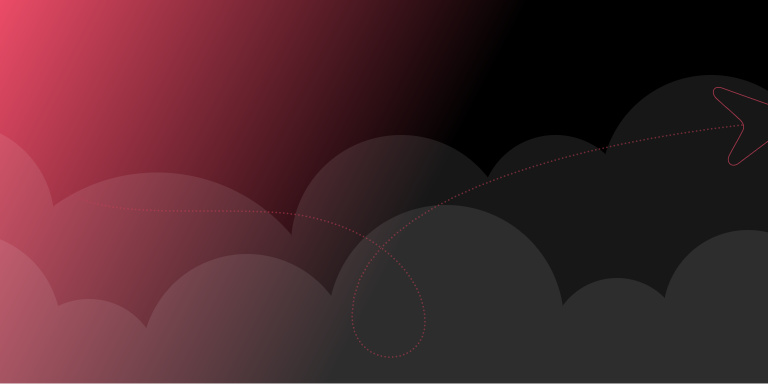
Write a Shadertoy shader that draws this background.

```glsl
const float GRID_HEIGHT = 384.0;   // canvas height in layout units, y pointing down
const vec3 GLOW_COLOR = vec3(0.925, 0.297, 0.405);
const vec2 GLOW_DIRECTION = vec2(0.887, 0.462);
const float GLOW_LENGTH = 470.0;
const float CLOUD_OPACITY = 0.092;
const vec3 TRAIL_COLOR = vec3(0.78, 0.24, 0.33);
const float TRAIL_OPACITY = 0.52;
const float TRAIL_FADE_IN = 40.0;
const float DOT_SPACING = 3.8;
const float DOT_RADIUS = 0.78;
const vec3 PLANE_COLOR = vec3(0.88, 0.27, 0.38);
const float PLANE_OPACITY = 0.7;
const float PLANE_HALF_WIDTH = 0.4;
const float FOOTER_HEIGHT = 0.55;
const vec3 FOOTER_COLOR = vec3(0.95);
const int CURVE_STEPS = 18;

// Cloud puffs: centre x, centre y, radius
const int BACK_COUNT = 5;
const vec3 BACK_PUFFS[BACK_COUNT] = vec3[](
    vec3(-45, 222, 99.5), vec3(157, 348.5, 176), vec3(401, 245, 110),
    vec3(555.5, 210, 75), vec3(711, 185, 110));
const int FRONT_COUNT = 6;
const vec3 FRONT_PUFFS[FRONT_COUNT] = vec3[](
    vec3(-37, 330, 98), vec3(89, 370, 71), vec3(247, 359.5, 105.5),
    vec3(446, 323, 118), vec3(617, 345, 67), vec3(748, 315, 85));

// Chained cubic curves: neighbours share an end point
const int TRAIL_CURVES = 4;
const vec2 TRAIL[13] = vec2[](
    vec2(55, 185), vec2(100, 220), vec2(180, 208),
    vec2(270, 212), vec2(363, 216), vec2(425, 269),
    vec2(425, 322), vec2(425, 370), vec2(352, 370),
    vec2(352, 315), vec2(353, 203), vec2(560, 146), vec2(742, 125));
const int PLANE_CURVES = 7;
const vec2 PLANE[22] = vec2[](
    vec2(800, 115), vec2(775, 107), vec2(750, 98),
    vec2(722, 88), vec2(713, 85), vec2(711, 93),
    vec2(716, 98), vec2(722, 104), vec2(732, 112),
    vec2(738, 118), vec2(744, 123), vec2(745, 127),
    vec2(742, 132), vec2(738, 140), vec2(733, 148),
    vec2(729, 156), vec2(726, 164), vec2(733, 168),
    vec2(739, 163), vec2(755, 151), vec2(775, 136), vec2(800, 117));

// Distance to a puff whose lower half extends straight down
float puffDistance(vec2 p, vec3 puff) {
    vec2 q = p - puff.xy;
    return length(vec2(q.x, min(q.y, 0.0))) - puff.z;
}

float coverage(float dist, float pixel) {
    return clamp(0.5 - dist / pixel, 0.0, 1.0);
}

vec2 cubic(vec2 a, vec2 b, vec2 c, vec2 d, float t) {
    float s = 1.0 - t;
    return s * s * s * a + 3.0 * s * s * t * b + 3.0 * s * t * t * c + t * t * t * d;
}

// Track the nearest distance (x), its arc position (y) and total length (z)
void traceCurve(vec2 p, vec2 a, vec2 b, vec2 c, vec2 d, inout vec3 trace) {
    vec2 start = a;
    for (int i = 1; i <= CURVE_STEPS; i++) {
        vec2 end = cubic(a, b, c, d, float(i) / float(CURVE_STEPS));
        vec2 edge = end - start;
        float size = length(edge);
        float h = clamp(dot(p - start, edge) / (size * size), 0.0, 1.0);
        float dist = length(p - start - edge * h);
        if (dist < trace.x) trace.xy = vec2(dist, trace.z + h * size);
        trace.z += size;
        start = end;
    }
}

void mainImage(out vec4 fragColor, in vec2 fragCoord) {
    float pixel = GRID_HEIGHT / iResolution.y;
    vec2 p = vec2(fragCoord.x, iResolution.y - fragCoord.y) * pixel;

    // Diagonal glow fading to black
    float fade = clamp(1.0 - dot(p, GLOW_DIRECTION) / GLOW_LENGTH, 0.0, 1.0);
    vec3 color = GLOW_COLOR * fade;

    // Two translucent cloud banks
    float back = 1e5;
    for (int i = 0; i < BACK_COUNT; i++) back = min(back, puffDistance(p, BACK_PUFFS[i]));
    float front = 1e5;
    for (int i = 0; i < FRONT_COUNT; i++) front = min(front, puffDistance(p, FRONT_PUFFS[i]));
    color = mix(color, vec3(1.0), CLOUD_OPACITY * coverage(back, pixel));
    color = mix(color, vec3(1.0), CLOUD_OPACITY * coverage(front, pixel));

    // Dotted flight trail
    vec3 trail = vec3(1e5, 0.0, 0.0);
    for (int i = 0; i < TRAIL_CURVES; i++) {
        int k = 3 * i;
        traceCurve(p, TRAIL[k], TRAIL[k + 1], TRAIL[k + 2], TRAIL[k + 3], trail);
    }
    float along = (fract(trail.y / DOT_SPACING) - 0.5) * DOT_SPACING;
    float dotDistance = length(vec2(along, trail.x)) - DOT_RADIUS;
    float trailOpacity = TRAIL_OPACITY * smoothstep(0.0, TRAIL_FADE_IN, trail.y);
    color = mix(color, TRAIL_COLOR, trailOpacity * coverage(dotDistance, pixel));

    // Paper plane outline
    vec3 plane = vec3(1e5, 0.0, 0.0);
    for (int i = 0; i < PLANE_CURVES; i++) {
        int k = 3 * i;
        traceCurve(p, PLANE[k], PLANE[k + 1], PLANE[k + 2], PLANE[k + 3], plane);
    }
    float outline = coverage(plane.x - PLANE_HALF_WIDTH, pixel);
    color = mix(color, PLANE_COLOR, PLANE_OPACITY * outline);

    // Thin pale line along the bottom
    color = mix(color, FOOTER_COLOR, coverage(GRID_HEIGHT - FOOTER_HEIGHT - p.y, pixel));
    fragColor = vec4(color, 1.0);
}
```
